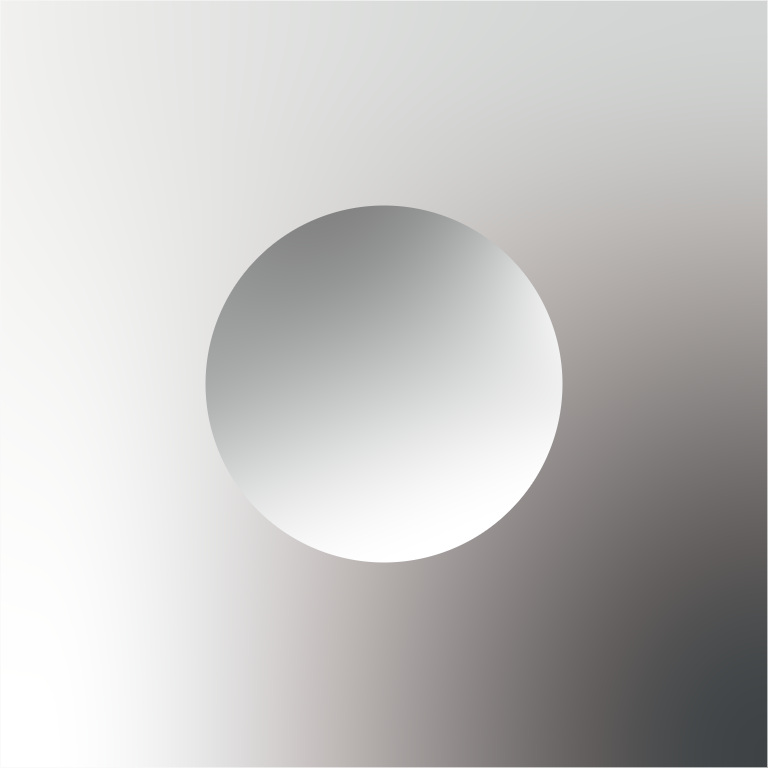
This background is drawn by a Shadertoy shader. Its source:

```glsl
// A softly shaded disc floats on a smooth four-corner gradient.
// The backdrop blends two horizontal ramps vertically; the disc is shaded
// along a slanted axis, and both get a faint tint in their midtones.

const float DISC_RADIUS = 0.2324;
const float FRAME_WIDTH = 0.0008;
const vec3 WARM_TINT = vec3(0.023, -0.006, -0.014);
const vec3 COOL_TINT = vec3(-0.005, 0.004, 0.001);

// Weight that rises over the range "rise" and falls over the range "fall".
float band(float value, vec2 rise, vec2 fall) {
    return smoothstep(rise.x, rise.y, value) * (1.0 - smoothstep(fall.x, fall.y, value));
}

// Pale top edge, white-to-slate bottom edge, eased into one another.
vec3 backdrop(vec2 uv) {
    vec3 top = mix(vec3(0.945, 0.944, 0.938), vec3(0.823, 0.833, 0.828), sin(uv.x * 1.5708));
    vec3 bottom = mix(vec3(1.0), vec3(0.245, 0.26, 0.268), smoothstep(0.05, 1.0, uv.x));
    vec3 color = mix(bottom, top, smoothstep(0.02, 1.0, uv.y));
    float warmth = band(color.g, vec2(0.26, 0.38), vec2(0.70, 0.96));
    warmth *= 1.0 - smoothstep(0.6, 1.0, uv.y);
    return color + WARM_TINT * warmth;
}

// Grey at the upper left, white at the lower right; p is centred on the disc.
vec3 discShade(vec2 p) {
    float axis = 0.42 * p.x - p.y;
    float light = 0.5 + 0.5 * smoothstep(-0.306, 0.247, axis);

    // Lighten the upper part on both sides of its darkest column
    float aside = p.x + 0.06;
    light += 3.3 * aside * aside * smoothstep(-0.05, 0.2, p.y);

    float coolness = band(light, vec2(0.50, 0.62), vec2(0.75, 1.0));
    return min(vec3(light) + COOL_TINT * coolness, 1.0);
}

// Antialiased coverage of a signed distance, negative inside.
float coverage(float dist, float pixel) {
    return clamp(0.5 - dist / pixel, 0.0, 1.0);
}

void mainImage(out vec4 fragColor, in vec2 fragCoord) {
    vec2 uv = fragCoord / iResolution.xy;
    float pixel = 1.0 / min(iResolution.x, iResolution.y);
    vec2 p = (fragCoord - 0.5 * iResolution.xy) * pixel;

    vec3 color = backdrop(uv);
    color = mix(color, discShade(p), coverage(length(p) - DISC_RADIUS, pixel));

    // Hairline light frame around the canvas
    vec2 inset = 0.5 * iResolution.xy * pixel - abs(p);
    float edge = min(inset.x, inset.y);
    color = mix(color, vec3(0.97), coverage(edge - FRAME_WIDTH, pixel));

    fragColor = vec4(color, 1.0);
}
```
